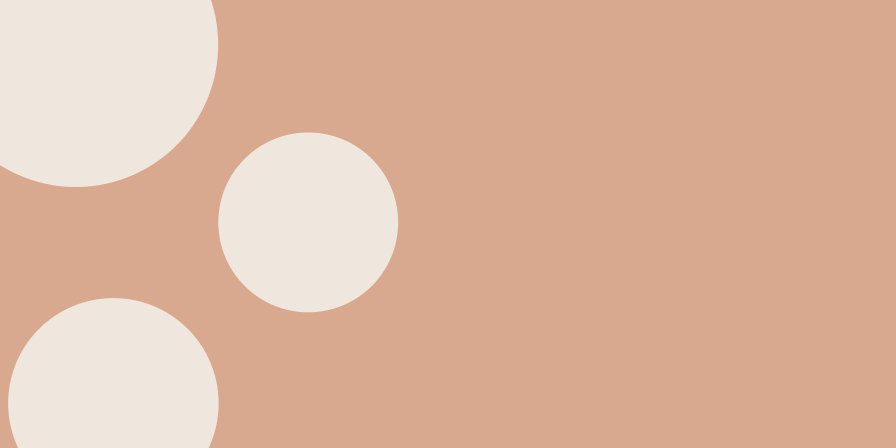
Reproduce this background procedurally as a Shadertoy shader.

```glsl
#define CLAY vec3(0.848, 0.657, 0.561)
#define CREAM vec3(0.937, 0.905, 0.866)
// Discs: centre x, centre y, radius, in canvas heights
#define TOP_DISC vec3(0.1693, 0.9003, 0.3177)
#define MIDDLE_DISC vec3(0.6880, 0.5036, 0.2007)
#define BOTTOM_DISC vec3(0.2531, 0.0997, 0.2349)

float discDistance(vec2 p, vec3 disc) {
    return length(p - disc.xy) - disc.z;
}

void mainImage(out vec4 fragColor, in vec2 fragCoord) {
    vec2 p = fragCoord / iResolution.y;
    float pixel = 1.0 / iResolution.y;

    // Union of the three discs
    float d = discDistance(p, TOP_DISC);
    d = min(d, discDistance(p, MIDDLE_DISC));
    d = min(d, discDistance(p, BOTTOM_DISC));

    // Antialiased fill over the flat ground
    float coverage = clamp(0.5 - d / pixel, 0.0, 1.0);
    fragColor = vec4(mix(CLAY, CREAM, coverage), 1.0);
}
```
